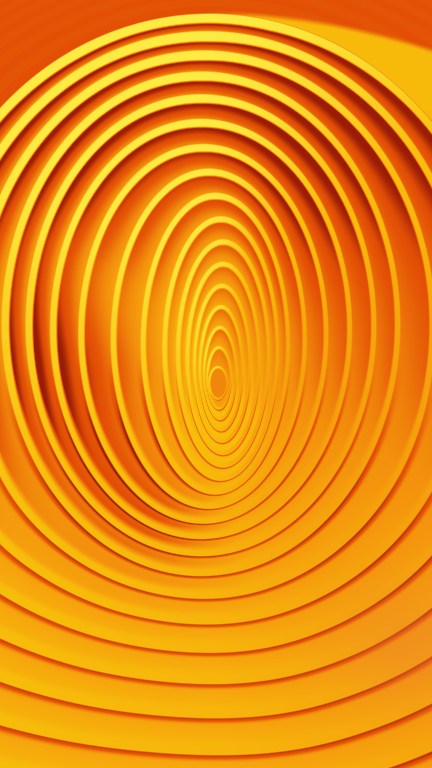
This background is drawn by a Shadertoy shader. Its source:

```glsl
// A funnel of nested amber hoops seen at an angle, each with a lit rim and
// a shaded inner wall. Hoops are ellipses whose centre and radii grow with
// their index; they are painted from the widest to the smallest.

// Warm palette, from deep shadow (0) to pale yellow (1).
vec3 amber(float v) {
    vec3 c = mix(vec3(0.60, 0.11, 0.02), vec3(0.89, 0.31, 0.02), smoothstep(0.0, 0.28, v));
    c = mix(c, vec3(0.96, 0.60, 0.05), smoothstep(0.25, 0.65, v));
    c = mix(c, vec3(0.97, 0.74, 0.04), smoothstep(0.6, 0.8, v));
    return mix(c, vec3(0.99, 0.92, 0.26), smoothstep(0.78, 0.98, v));
}

// Hoop n: centre in xy, radii in zw.
vec4 hoop(float n) {
    float m = n - 5.4;
    float outer = max(n - 13.0, 0.0);
    float lift = max(n - 11.0, 0.0);
    float pinch = 0.12 * exp(-0.25 * (n - 8.0) * (n - 8.0)) + 0.03 * exp(-0.2 * n * n);
    return vec4(
        2.18 + 0.01 * min(n, 5.0) - 0.22 * smoothstep(6.0, 11.0, n) + 0.03 * outer,
        3.85 + 0.049 * n - 0.0115 * lift * lift,
        0.125 * (m + sqrt(m * m + 12.0)) + 0.08 * outer - pinch,
        0.17 + 0.146 * n + 0.0027 * n * n);
}

// Approximate signed distance to hoop n, negative inside.
float hoopDistance(vec2 p, float n) {
    vec4 e = hoop(n);
    vec2 k = (p - e.xy) / e.zw;
    // The widest hoops flatten out below, mostly to the left.
    float flatten = max(n - 13.0, 0.0) * smoothstep(0.0, 0.8, -k.y);
    float stretch = 1.0 + flatten * mix(0.075, 0.015, smoothstep(-0.4, 0.4, k.x));
    e.z *= stretch;
    k.x /= stretch;
    float len = length(k);
    return (len - 1.0) * len / max(length(k / e.zw), 0.001);
}

// Colour of hoop n at depth d inside its edge, with gap to the next hoop.
vec3 hoopColor(vec2 u, float n, float d, float gap, float px) {
    float top = smoothstep(0.0, 0.9, u.y);
    float bottom = smoothstep(0.1, 0.8, -u.y);
    float right = max(u.x, 0.0);
    float left = max(-u.x, 0.0);
    float wide = smoothstep(4.0, 12.0, n);
    float upRight = smoothstep(0.2, 0.95, dot(u, vec2(0.6, 0.8)));
    float lowRight = smoothstep(0.0, 0.9, dot(u, vec2(0.5, -0.85)));
    float lowLeft = smoothstep(0.4, 0.95, dot(u, vec2(-0.75, -0.65)));
    float middle = exp(-pow((n - 11.2) / 2.6, 2.0));

    float width = (0.025 + 0.0055 * n) * (1.0 - 0.2 * left - 0.42 * right);
    width = min(width, 0.55 * gap);
    float t = clamp((d - width) / (gap - width), 0.0, 1.0);

    // Inner wall: shaded beneath the rim, lighter towards the next hoop.
    float wall = 0.69 + 0.05 * bottom + 0.08 * (lowRight + left) * (1.0 - wide);
    wall -= right * (0.02 + 0.19 * wide) * (0.5 + 0.5 * smoothstep(-0.8, 0.2, u.y));
    wall -= (1.0 - t) * (0.14 + top * (0.14 + 0.28 * wide)) * (1.0 - 0.9 * bottom);
    wall -= wide * (0.10 * top + 0.06 * upRight);
    wall -= 0.55 * lowLeft * middle * (1.0 - 0.5 * t);
    wall -= 0.3 * left * (1.0 - t) * smoothstep(9.5, 12.5, n) * (1.0 - bottom);
    wall -= bottom * (0.08 * t + 0.5 * smoothstep(0.7, 1.0, t));
    wall = mix(0.52, wall, smoothstep(0.0, 2.0, n));

    // Rim: brightest at the upper left.
    float rim = 0.82 + 0.10 * dot(u, vec2(-0.5, 0.8)) - 0.09 * right;
    rim += 0.08 * top * wide;

    // The farthest hoops sink into a dim backdrop above the funnel.
    float backdrop = smoothstep(16.2, 16.8, n) * smoothstep(0.0, 0.35, u.y);
    wall = mix(wall, 0.27, backdrop);
    rim = mix(rim, 0.31, backdrop);

    float soft = px + 0.06 * width + 0.03 * bottom * wide;
    return amber(mix(rim, wall, smoothstep(width - soft, width + soft, d)));
}

void mainImage(out vec4 fragColor, in vec2 fragCoord) {
    // The canvas is 7.68 units tall.
    float px = 7.68 / iResolution.y;
    vec2 p = fragCoord * px;
    vec3 color = amber(0.28);

    // Hoops, from the outermost inwards.
    for (int i = 25; i >= 0; i--) {
        float n = float(i);
        float d = hoopDistance(p, n);
        if (d > px) continue;
        float gap = i > 0 ? max(hoopDistance(p, n - 1.0) - d, 0.03) : 0.06;
        vec4 e = hoop(n);
        vec2 u = normalize((p - e.xy) / e.zw + 0.0001);
        vec3 c = hoopColor(u, n, -d, gap, px);
        color = mix(color, c, smoothstep(px, -px, d));
    }

    // Yellow sheet behind the hoops at the upper right.
    float x = p.x - 2.0;
    float sheet = smoothstep(-0.04, 0.04, 7.55 - 0.07 * x * x - p.y);
    sheet *= smoothstep(-px, px, hoopDistance(p, 16.0));
    sheet *= smoothstep(0.0, 0.6, x) * smoothstep(6.0, 6.6, p.y);
    color = mix(color, amber(0.76), sheet);

    // Soft rose sheen at the lower right.
    vec2 s = (p - vec2(4.2, 1.2)) / vec2(0.8, 0.6);
    color = mix(color, vec3(0.92, 0.50, 0.20), 0.4 * exp(-dot(s, s)));

    fragColor = vec4(color, 1.0);
}
```
